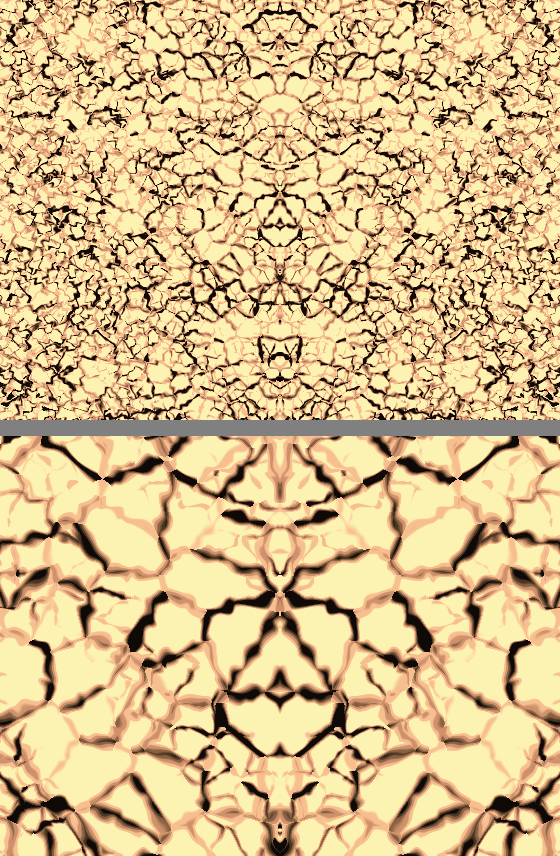
Top, the full canvas; bottom, a detail of the centre.
Write a Shadertoy shader that draws this pattern.

```glsl
// Mirrored crackle: cream pebbles parted by broken peach, brown and black seams.
#define COARSE_CELLS 22.0
#define FINE_CELLS 39.0
#define SEAM_WIDTH 0.17
#define BLACK_SEAMS 1.6
#define FLAT_SEAMS 0.35
#define CREAM vec3(0.99, 0.95, 0.70)
#define PEACH vec3(0.97, 0.75, 0.56)
#define TAN vec3(0.81, 0.57, 0.42)
#define BROWN vec3(0.53, 0.38, 0.26)
#define OLIVE vec3(0.29, 0.21, 0.13)
#define BLACK vec3(0.06, 0.04, 0.03)

vec2 hash2(vec2 p) {
    vec3 q = fract(vec3(p.xyx) * vec3(0.1031, 0.1030, 0.0973));
    q += dot(q, q.yzx + 33.33);
    return fract((q.xx + q.yz) * q.zy);
}

// Layered sines, 0 to 1
float waves(vec2 p) {
    float a = sin(p.x + 1.7 * sin(0.73 * p.y)) * sin(1.13 * p.y + 1.9 * sin(0.61 * p.x));
    float b = sin(2.3 * p.x - 1.4 * p.y + 2.0 * a);
    return 0.5 + 0.32 * a + 0.18 * b;
}

// Cellular seams: x = distance to seam, y = hash of that seam, z = how level it is
vec3 seams(vec2 p) {
    vec2 cell = floor(p), local = p - cell;
    vec2 nearId = vec2(0.0), nearPoint = vec2(0.0);
    float nearest = 9.0;
    for (int y = -1; y <= 1; y++)
    for (int x = -1; x <= 1; x++) {
        vec2 id = vec2(x, y);
        vec2 r = id + hash2(cell + id) - local;
        if (dot(r, r) < nearest) {
            nearest = dot(r, r);
            nearPoint = r;
            nearId = id;
        }
    }
    vec3 seam = vec3(9.0, 0.0, 0.0);
    for (int y = -2; y <= 2; y++)
    for (int x = -2; x <= 2; x++) {
        vec2 id = nearId + vec2(x, y);
        vec2 r = id + hash2(cell + id) - local;
        vec2 gap = r - nearPoint;
        if (dot(gap, gap) < 1e-5) continue;
        vec2 normal = normalize(gap);
        float d = dot(0.5 * (r + nearPoint), normal);
        if (d < seam.x) {
            // The sum of both cell ids is the same from either side
            float h = hash2(2.0 * cell + id + nearId + 71.0).x;
            seam = vec3(d, h, pow(abs(normal.y), 8.0));
        }
    }
    return seam;
}

// Darkness of one layer of seams, with uneven width and breaks
float seamInk(vec2 p) {
    vec3 seam = seams(p);
    float wear = waves(p * 5.3);
    float width = SEAM_WIDTH * (0.35 + 0.9 * wear);
    float strength = 0.16 + BLACK_SEAMS * seam.y * seam.y + FLAT_SEAMS * seam.z;
    return strength * (0.5 + 0.8 * wear) * max(0.0, 1.0 - seam.x / width);
}

// Stepped ramp from pebble to deepest crack
vec3 crackColor(float ink) {
    vec3 c = mix(CREAM, PEACH, smoothstep(0.06, 0.16, ink));
    c = mix(c, TAN, smoothstep(0.26, 0.38, ink));
    c = mix(c, BROWN, smoothstep(0.46, 0.58, ink));
    c = mix(c, OLIVE, smoothstep(0.62, 0.74, ink));
    return mix(c, BLACK, smoothstep(0.78, 0.90, ink));
}

void mainImage(out vec4 fragColor, in vec2 fragCoord) {
    // Two mirrored halves across, one down
    vec2 p = fragCoord / iResolution.y;
    p.x = abs(p.x - 0.5 * iResolution.x / iResolution.y);

    // Ragged outlines, rougher away from the axis
    float outer = smoothstep(0.05, 0.6, p.x);
    vec2 wobble = vec2(sin(p.y * 210.0 + 3.0 * sin(p.x * 97.0)),
                       sin(p.x * 190.0 + 3.0 * sin(p.y * 113.0)));
    vec2 q = p + wobble * mix(0.0015, 0.004, outer);

    // Large pebbles, with patches of finer rubble
    float patches = waves(p * 17.0 + 4.0);
    float rubble = smoothstep(0.25, 0.8, patches + 0.22 * outer);
    float ink = seamInk(q * COARSE_CELLS + 3.0) * (0.8 + 0.4 * patches);
    ink = max(ink, seamInk(q * FINE_CELLS + 47.0) * rubble);

    fragColor = vec4(crackColor(ink), 1.0);
}
```
